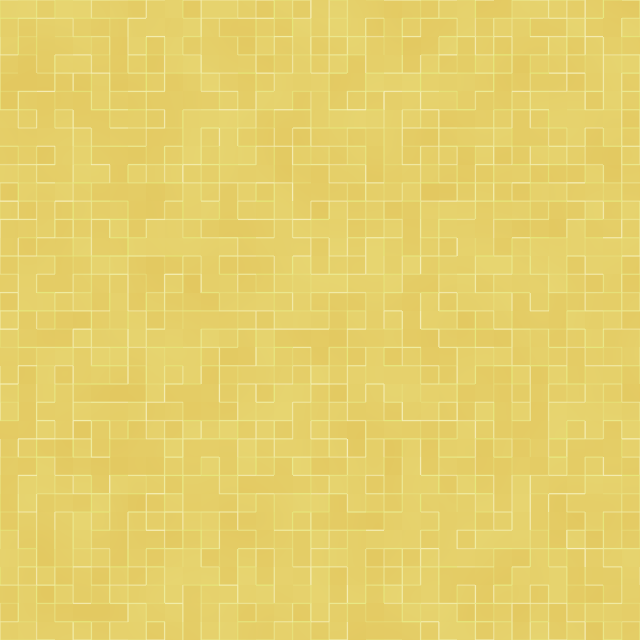
Give the GLSL for this texture, as a Shadertoy shader.

```glsl
#define TILES 35.0         // repeats across and down
#define LINE_WIDTH 0.068   // share of a tile
#define LEVELS 3.0         // tile classes; equal neighbours merge
#define FAINT_CHANCE 0.3   // faint lines inside merged tiles
#define CLOUD_SCALE 0.22   // slow tone drift, per tile
#define DARK_GOLD vec3(0.890, 0.786, 0.378)
#define LIGHT_GOLD vec3(0.905, 0.834, 0.440)
#define LIME_LINE vec3(0.900, 0.905, 0.480)
#define CREAM_LINE vec3(0.965, 0.942, 0.735)

float hash(vec2 p) {
    vec3 q = fract(p.xyx * vec3(0.1031, 0.1030, 0.0973));
    q += dot(q, q.yzx + 33.33);
    return fract((q.x + q.y) * q.z);
}

vec2 gradient(vec2 p) {
    float angle = 6.28318 * hash(p + 71.0);
    return vec2(cos(angle), sin(angle));
}

float gradientNoise(vec2 p) {
    vec2 i = floor(p), f = p - i;
    vec2 u = f * f * f * (f * (f * 6.0 - 15.0) + 10.0);
    vec2 e = vec2(1.0, 0.0);
    float low = mix(dot(gradient(i), f), dot(gradient(i + e), f - e), u.x);
    float high = mix(dot(gradient(i + e.yx), f - e.yx),
                     dot(gradient(i + 1.0), f - 1.0), u.x);
    return mix(low, high, u.y);
}

float tileLevel(vec2 cell) {
    return floor(hash(cell + 13.0) * LEVELS);
}

vec3 tileColour(vec2 cell, vec2 p) {
    float tone = 0.25 + 0.5 * tileLevel(cell) / (LEVELS - 1.0);
    tone += 0.24 * (hash(cell + 157.0) - 0.5);
    tone += 0.45 * gradientNoise(p * CLOUD_SCALE);
    return mix(DARK_GOLD, LIGHT_GOLD, clamp(tone, 0.0, 1.0));
}

// Line colour in rgb, opacity in a, for the edge between two neighbours
vec4 edgeInk(vec2 a, vec2 b) {
    vec2 id = a + b + 211.0;
    float wear = hash(id);
    float cream = hash(id + 37.0);
    bool parted = tileLevel(a) != tileLevel(b);
    float faint = 0.35 * step(1.0 - FAINT_CHANCE, wear);
    float opacity = parted ? mix(0.5, 1.0, wear) : faint;
    return vec4(mix(LIME_LINE, CREAM_LINE, parted ? cream : 0.2), opacity);
}

void mainImage(out vec4 fragColor, in vec2 fragCoord) {
    vec2 p = fragCoord / iResolution.xy * TILES;
    vec2 pixel = TILES / iResolution.xy;
    vec2 cell = floor(p);
    vec3 colour = tileColour(cell, p);

    // Nearest upright and level grid lines
    vec2 edge = floor(p + 0.5);
    vec2 cover = clamp((0.5 * LINE_WIDTH - abs(p - edge)) / pixel + 0.5, 0.0, 1.0);
    vec4 upright = edgeInk(vec2(edge.x - 1.0, cell.y), vec2(edge.x, cell.y));
    vec4 level = edgeInk(vec2(cell.x, edge.y - 1.0), vec2(cell.x, edge.y));
    colour = mix(colour, upright.rgb, upright.a * cover.x);
    colour = mix(colour, level.rgb, level.a * cover.y);

    fragColor = vec4(colour, 1.0);
}
```
